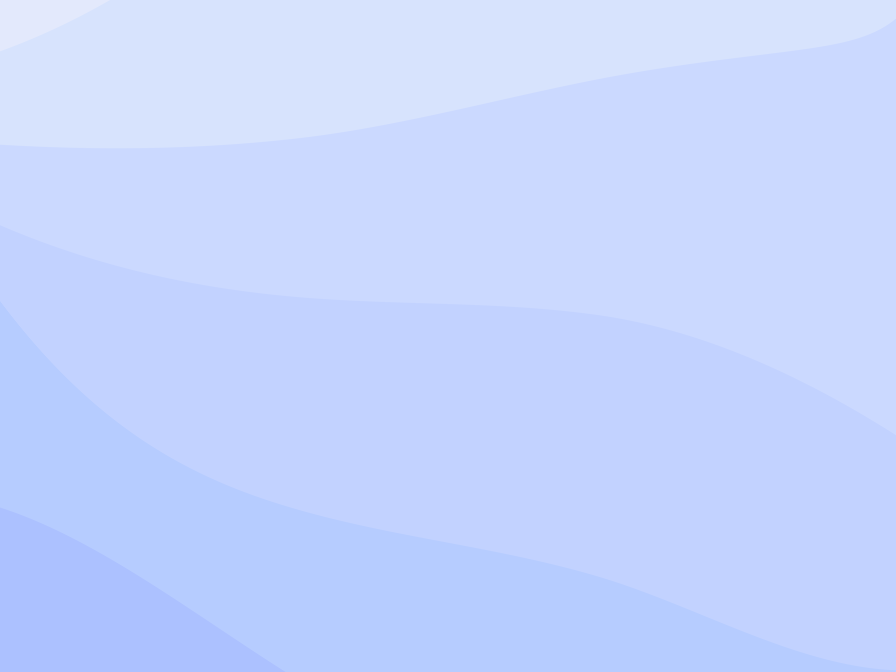
This background is drawn by a WebGL 1 fragment shader. Its source:

```glsl
precision highp float;
// Calm layered waves: six flat pale-blue bands, darkening from top to bottom.
// Each band lies under a smooth edge curve, a cubic Hermite spline over x
// with four evenly spaced knots; bands are painted from back to front.

uniform vec2 u_resolution;

// Cubic Hermite segment for t in 0..1; slopes are per unit of t.
float hermite(float t, float startY, float endY, float startSlope, float endSlope) {
  float s = 1.0 - t;
  return s * s * ((1.0 + 2.0 * t) * startY + t * startSlope)
       + t * t * ((1.0 + 2.0 * s) * endY - s * endSlope);
}

// Edge height at x, with knots at 0, 1/3, 2/3 and 1.
float edgeHeight(float x, vec4 heights, vec4 slopes) {
  float u = x * 3.0;
  vec4 m = slopes / 3.0;
  if (u < 1.0) return hermite(u, heights.x, heights.y, m.x, m.y);
  if (u < 2.0) return hermite(u - 1.0, heights.y, heights.z, m.y, m.z);
  return hermite(u - 2.0, heights.z, heights.w, m.z, m.w);
}

// Paint a band everywhere below its edge, softened over about one pixel.
vec3 paintBelow(vec3 base, vec3 band, float y, float edge, float pixel) {
  return mix(base, band, smoothstep(-0.7 * pixel, 0.7 * pixel, edge - y));
}

void main() {
  vec2 p = gl_FragCoord.xy / u_resolution;
  float pixel = 1.0 / u_resolution.y;

  // Palette, from the top corner down
  vec3 mist = vec3(0.890, 0.914, 0.988);
  vec3 paleSky = vec3(0.843, 0.890, 0.992);
  vec3 softBlue = vec3(0.796, 0.851, 1.0);
  vec3 periwinkle = vec3(0.761, 0.824, 1.0);
  vec3 clearBlue = vec3(0.714, 0.800, 1.0);
  vec3 deepBlue = vec3(0.675, 0.757, 1.0);

  // Edges: knot heights, then knot slopes
  float skyEdge = edgeHeight(p.x, vec4(0.9236, 1.2135, 1.52, 1.87),
                                  vec4(0.48, 1.267, 1.0, 1.0));
  float softEdge = edgeHeight(p.x, vec4(0.7847, 0.7943, 0.8819, 0.941),
                                   vec4(-0.08, 0.1533, 0.26, 0.16));
  softEdge += 0.03125 * pow(p.x, 30.0); // upturned right tip
  float middleEdge = edgeHeight(p.x, vec4(0.6649, 0.5578, 0.5313, 0.3524),
                                     vec4(-0.5733, -0.1133, -0.1867, -0.8467));
  float clearEdge = edgeHeight(p.x, vec4(0.5521, 0.2413, 0.1424, 0.0026),
                                    vec4(-1.78, -0.38, -0.3933, -0.05));
  float deepEdge = edgeHeight(p.x, vec4(0.2448, -0.0122, -0.25, -0.39),
                                   vec4(-0.427, -0.827, -0.6, -0.3));

  // Layers, back to front
  vec3 color = mist;
  color = paintBelow(color, paleSky, p.y, skyEdge, pixel);
  color = paintBelow(color, softBlue, p.y, softEdge, pixel);
  color = paintBelow(color, periwinkle, p.y, middleEdge, pixel);
  color = paintBelow(color, clearBlue, p.y, clearEdge, pixel);
  color = paintBelow(color, deepBlue, p.y, deepEdge, pixel);

  gl_FragColor = vec4(color, 1.0);
}
```
